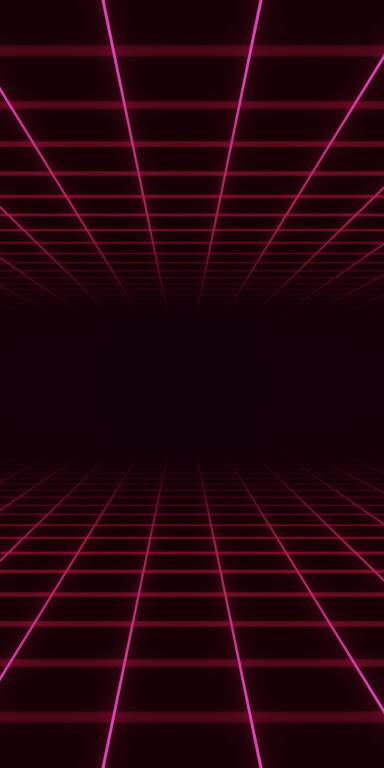
A WebGL 1 fragment shader for this background:

```glsl
precision highp float;
// Two mirrored neon grid planes, a floor and a ceiling, recede to one vanishing point
// and fade into a dark gap. Perspective maps height to depth = 1 / height, and lines
// are drawn from distances measured on screen, in units of the canvas height.

uniform vec2 u_resolution;

const vec2 VANISHING_POINT = vec2(-0.013, 0.0);
const float LANE_SPACING = 0.4114;  // gap between rails, as screen slope
const float ROW_SPACING = 0.4475;   // gap between cross bars, in depth
const float ROW_OFFSET = 0.153;

const vec3 PLANE_DARK = vec3(0.072, 0.0, 0.012);
const vec3 GAP_DARK = vec3(0.075, 0.0, 0.030);
const vec3 BAR_NEAR = vec3(0.15, 0.018, 0.060);
const vec3 BAR_FAR = vec3(0.30, 0.045, 0.115);
const vec3 BAR_GLOW = vec3(0.060, 0.004, 0.018);
const vec3 RAIL_NEAR = vec3(0.80, 0.26, 0.72);
const vec3 RAIL_FAR = vec3(0.56, 0.13, 0.27);
const vec3 RAIL_GLOW = vec3(0.13, 0.012, 0.055);

// Distance to the nearest whole number
float toNearest(float v) {
    return abs(fract(v + 0.5) - 0.5);
}

// Smooth coverage of a line with the given half width
float stroke(float dist, float halfWidth, float pixel) {
    return 1.0 - smoothstep(halfWidth - 0.7 * pixel, halfWidth + 0.7 * pixel, dist);
}

// Screen distance to the nearest rail running to the vanishing point
float railDistance(float x, float height) {
    float slope = x / height;
    float across = toNearest(slope / LANE_SPACING - 0.5) * LANE_SPACING * height;
    return across / sqrt(1.0 + slope * slope);
}

// Screen distance to the nearest cross bar
float barDistance(float height) {
    float row = 1.0 / (height * ROW_SPACING) - ROW_OFFSET;
    return toNearest(row) * ROW_SPACING * height * height;
}

// Light added by both sets of lines
vec3 gridLight(vec2 p, float pixel) {
    float height = max(abs(p.y), 0.03);
    float fade = smoothstep(0.078, 0.23, height);
    float nearness = smoothstep(0.18, 0.44, height);

    float bar = barDistance(height);
    float barWidth = max(0.038 * height * height, 0.0009);
    float barSoftness = max(pixel, 0.4 * barWidth);
    vec3 light = mix(BAR_FAR, BAR_NEAR, nearness) * stroke(bar, barWidth, barSoftness);
    light += BAR_GLOW * exp(-bar / (0.07 * height * height + 0.003));

    float rail = railDistance(p.x, height);
    float railCore = stroke(rail, 0.0008 + 0.0024 * height, pixel);
    light += RAIL_GLOW * exp(-rail / (0.004 + 0.022 * height));
    light = mix(light, mix(RAIL_FAR, RAIL_NEAR, nearness), railCore);
    return light * fade;
}

void main() {
    vec2 p = (gl_FragCoord.xy - 0.5 * u_resolution) / u_resolution.y - VANISHING_POINT;
    float pixel = 1.0 / u_resolution.y;

    // Dark backdrop with a faint violet centre
    vec3 color = mix(GAP_DARK, PLANE_DARK, smoothstep(0.04, 0.20, abs(p.y)));
    color += vec3(-0.006, 0.0, 0.010) * exp(-dot(p, p) / 0.012);

    color += gridLight(p, pixel);
    gl_FragColor = vec4(color, 1.0);
}
```
